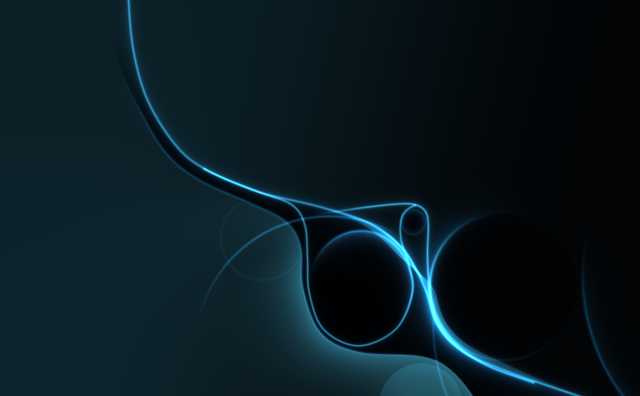
Give the GLSL for this background, as a Shadertoy shader.

```glsl
// Dark teal backdrop with glowing blue strands that wrap around black discs.

// Catmull-Rom point between b and c
vec2 spline(vec2 a, vec2 b, vec2 c, vec2 d, float t) {
    return 0.5 * (2.0 * b + t * (c - a + t * (2.0 * a - 5.0 * b + 4.0 * c - d
         + t * (3.0 * b - a - 3.0 * c + d))));
}

// Signed distance to a spline; positive on the lower left of a falling path
float pathDistance(vec2 p, vec2 k[16]) {
    float best = 1e5, side = 1.0;
    for (int i = 0; i < 13; i++) {
        vec2 from = k[i + 1];
        for (int j = 1; j <= 7; j++) {
            vec2 to = spline(k[i], k[i + 1], k[i + 2], k[i + 3], float(j) / 7.0);
            vec2 along = to - from, rel = p - from;
            vec2 gap = rel - along * clamp(dot(rel, along) / dot(along, along), 0.0, 1.0);
            float d2 = dot(gap, gap);
            if (d2 < best) {
                best = d2;
                side = along.x * rel.y - along.y * rel.x < 0.0 ? -1.0 : 1.0;
            }
            from = to;
        }
    }
    return side * sqrt(best);
}

float line(float d, float width) { return exp(-d * d / (width * width)); }
float halo(float d, float width) { return exp(-abs(d) / width); }
float spot(vec2 p, vec2 center, float size) { return line(length(p - center), size); }
float ring(vec2 p, vec2 center, float radius) { return length(p - center) - radius; }

void mainImage(out vec4 fragColor, in vec2 fragCoord) {
    // Canvas is 7.68 wide and 4.74 high, with y pointing down
    vec2 p = fragCoord / iResolution.xy;
    p = vec2(p.x, 1.0 - p.y) * vec2(7.68, 4.74);
    float soft = 0.014;
    vec3 cyan = vec3(0.25, 0.72, 0.90), blue = vec3(0.07, 0.34, 0.52);

    // Flowing paths
    float stem = pathDistance(p, vec2[16](
        vec2(1.53, -0.6), vec2(1.54, -0.05), vec2(1.6, 0.6), vec2(1.77, 1.2),
        vec2(2.1, 1.73), vec2(2.45, 2.02), vec2(3.08, 2.29), vec2(3.85, 2.48),
        vec2(4.45, 2.68), vec2(4.85, 3.0), vec2(5.1, 3.45), vec2(5.25, 3.88),
        vec2(5.55, 4.2), vec2(6.1, 4.45), vec2(7.0, 4.76), vec2(8.0, 5.1)));
    float bank = pathDistance(p, vec2[16](
        vec2(1.1, -0.6), vec2(1.25, 0.0), vec2(1.42, 0.75), vec2(1.68, 1.32),
        vec2(2.0, 1.84), vec2(2.4, 2.16), vec2(3.0, 2.43), vec2(3.43, 2.65),
        vec2(3.61, 2.95), vec2(3.64, 3.45), vec2(3.85, 3.98), vec2(4.3, 4.21),
        vec2(5.05, 4.26), vec2(5.42, 4.43), vec2(5.75, 4.85), vec2(6.0, 5.4)));
    float cradle = pathDistance(p, vec2[16](
        vec2(2.1, 1.73), vec2(2.45, 2.02), vec2(3.08, 2.29), vec2(3.5, 2.45),
        vec2(3.66, 2.7), vec2(3.69, 3.1), vec2(3.71, 3.5), vec2(3.88, 3.94),
        vec2(4.3, 4.14), vec2(4.75, 3.94), vec2(4.95, 3.5), vec2(4.91, 3.18),
        vec2(4.81, 2.85), vec2(4.83, 2.58), vec2(4.98, 2.46), vec2(5.1, 2.52)));
    float hook = pathDistance(p, vec2[16](
        vec2(3.2, 2.7), vec2(3.7, 2.58), vec2(4.05, 2.53), vec2(4.4, 2.48),
        vec2(4.8, 2.44), vec2(5.0, 2.455), vec2(5.11, 2.54), vec2(5.14, 2.7),
        vec2(5.13, 3.0), vec2(5.14, 3.3), vec2(5.18, 3.65), vec2(5.3, 3.95),
        vec2(5.55, 4.2), vec2(5.9, 4.4), vec2(6.4, 4.58), vec2(7.0, 4.8)));

    // Backdrop fading to black on the right
    vec3 col = mix(vec3(0.047, 0.13, 0.16), vec3(0.008, 0.018, 0.025),
                   smoothstep(2.2, 7.6, p.x + 0.25 * p.y));
    col *= 0.92 + 0.16 * smoothstep(0.0, 4.0, p.y) * smoothstep(4.0, 1.0, p.x);

    // Teal light along the lower bank
    float low = smoothstep(2.1, 3.5, p.y) * smoothstep(-soft, soft, bank);
    col += low * (vec3(0.10, 0.27, 0.33) * halo(bank, 0.22)
                + vec3(0.04, 0.09, 0.10) * halo(bank, 0.6));
    col += low * vec3(0.05, 0.12, 0.14) * spot(p, vec2(5.0, 4.75), 0.5);
    col += low * vec3(0.03, 0.09, 0.10) * smoothstep(soft, -soft, ring(p, vec2(5.05, 4.85), 0.5));

    // Dark channel between bank and stem
    float channel = smoothstep(-soft, soft, min(stem, -bank)) * smoothstep(0.2, 1.9, p.y);
    vec3 depth = vec3(0.004, 0.012, 0.02)
               + vec3(0.02, 0.09, 0.15) * halo(stem, 0.12) * smoothstep(3.3, 4.6, p.x);
    col = mix(col, depth, 0.95 * channel);

    // Large right disc, lit on its left rim
    vec2 rightCenter = vec2(6.04, 3.43);
    float disc = ring(p, rightCenter, 0.88);
    float facing = 0.5 - 0.5 * (p.x - rightCenter.x) / (length(p - rightCenter) + 0.001);
    col = mix(col, vec3(0.003, 0.008, 0.013), 0.8 * smoothstep(soft, -soft, disc));
    col += blue * halo(disc, disc < 0.0 ? 0.05 : 0.12) * pow(facing, 4.0) * 0.75;
    col += cyan * line(disc, 0.018) * (0.6 * pow(facing, 7.0)
         + 0.15 * facing * smoothstep(3.4, 4.2, p.y));

    // Faint arcs
    float farArc = ring(p, vec2(9.39, 3.3), 2.4);
    col += blue * (0.4 * line(farArc, 0.02) + 0.22 * halo(farArc, 0.1) * step(farArc, 0.0))
         * smoothstep(2.7, 3.9, p.y);
    float sweep = ring(p, vec2(3.95, 4.2), 1.61);
    col += blue * line(sweep, 0.016) * smoothstep(4.0, 2.7, p.y) * smoothstep(4.9, 4.3, p.x) * 0.6;
    col += blue * line(ring(p, vec2(3.15, 2.85), 0.5), 0.015) * 0.1 * smoothstep(0.0, 0.1, bank);
    col += blue * line(ring(p, vec2(7.4, 3.9), 2.2), 0.015) * 0.35 * smoothstep(3.4, 3.9, p.y);

    // Central oval and small disc
    vec2 q = (p - vec2(4.33, 3.44)) / vec2(0.62, 0.68);
    float oval = (length(q) - 1.0) * 0.64;
    float lit = smoothstep(-0.45, 1.0, dot(q, vec2(0.5, -0.86)) / (length(q) + 0.001));
    vec3 ovalColor = vec3(0.001, 0.003, 0.006)
        + lit * (vec3(0.10, 0.28, 0.42) * halo(oval, 0.055) + vec3(0.02, 0.07, 0.12) * halo(oval, 0.16));
    col = mix(col, ovalColor, smoothstep(soft, -soft, oval));
    col += blue * lit * line(oval, 0.016) * 0.7;
    float bead = ring(p, vec2(4.96, 2.66), 0.155);
    col = mix(col, vec3(0.003, 0.012, 0.022) + blue * 0.5 * halo(bead, 0.035), smoothstep(soft, -soft, bead));

    // Bright strands fanning out from the stem
    float heat = spot(p, vec2(4.75, 2.92), 0.38) + spot(p, vec2(5.3, 3.92), 0.5);
    float fan = smoothstep(3.9, 4.8, p.x) * smoothstep(7.2, 5.6, p.x);
    float turn = mix(1.0, -1.0, smoothstep(3.0, 3.5, p.y));
    for (int i = 0; i < 4; i++) {
        float d = stem - float(i) * 0.028 * fan * turn;
        float weight = i == 0 ? 0.6 : 0.3 * fan;
        col += cyan * line(d, 0.015) * weight * (0.8 + 0.5 * heat);
    }
    col += blue * halo(stem, 0.045) * (0.4 + 0.9 * heat);
    col += cyan * line(cradle, 0.013) * 0.55 + blue * halo(cradle, 0.03) * 0.25;
    col += (cyan * line(hook, 0.014) * 0.6 + blue * halo(hook, 0.04) * 0.4) * smoothstep(3.7, 4.5, p.x);
    col += blue * line(bank, 0.016) * 0.4 * smoothstep(0.6, 2.0, p.y) * smoothstep(5.5, 4.0, p.x);

    fragColor = vec4(clamp(col, 0.0, 1.0), 1.0);
}
```
